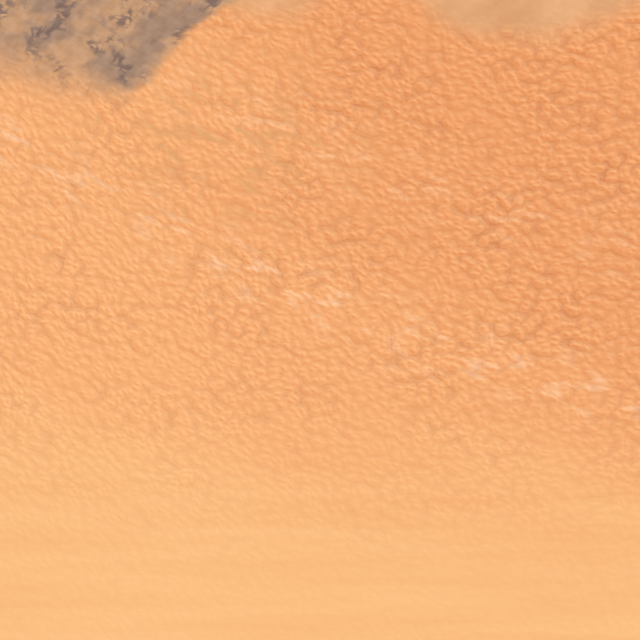
Reproduce this texture procedurally as a WebGL 1 fragment shader.

```glsl
precision highp float;
uniform vec2 u_resolution;

const vec3 PALE_SAND = vec3(0.988, 0.75, 0.51);
const vec3 WARM_SAND = vec3(0.972, 0.693, 0.466);
const vec3 DEEP_SAND = vec3(0.94, 0.636, 0.418);
const vec3 BRIGHT_SAND = vec3(1.0, 0.80, 0.64);
const vec3 DUSTY_FLAT = vec3(0.89, 0.675, 0.49);
const vec3 HOLLOW = vec3(0.87, 0.64, 0.43);
const vec3 TAN_ROCK = vec3(0.78, 0.61, 0.47);
const vec3 GREY_ROCK = vec3(0.65, 0.53, 0.45);
const vec3 DARK_ROCK = vec3(0.45, 0.38, 0.37);

vec2 hash2(vec2 p) {
  vec2 q = vec2(dot(p, vec2(127.1, 311.7)), dot(p, vec2(269.5, 183.3)));
  return fract(sin(q) * 43758.55);
}

// Layered, rotated sines, roughly -1 to 1
float waves(vec2 p) {
  float sum = 0.0;
  float gain = 0.5;
  for (int i = 0; i < 5; i++) {
    sum += gain * sin(p.x + 1.6 * sin(p.y * 0.8 + float(i)));
    p = mat2(1.35, 1.15, -1.15, 1.35) * p + 2.3;
    gain *= 0.6;
  }
  return sum;
}

// Distance to the nearest cell point, with rounded creases
float cells(vec2 p) {
  vec2 id = floor(p);
  vec2 f = p - id;
  float sum = 0.0;
  for (int y = -1; y <= 1; y++) {
    for (int x = -1; x <= 1; x++) {
      vec2 o = vec2(float(x), float(y));
      sum += exp(-13.0 * length(o + hash2(id + o) - f));
    }
  }
  return -log(sum + 0.00001) / 13.0;
}

// Coordinates along and across the curving dune ridges
vec2 windFlow(vec2 p) {
  return vec2(p.x - 0.35 * p.y, p.y + 0.62 * p.x - 0.2 * p.x * p.x);
}

float duneHeight(vec2 p, float scale) {
  vec2 warp = vec2(waves(p * 38.0), waves(p.yx * 43.0 + 7.0));
  return cells(windFlow(p + 0.006 * warp) * vec2(54.0, 80.0) * scale);
}

vec3 sandColor(vec2 p) {
  float broad = waves(windFlow(p) * vec2(5.0, 13.0));
  float rise = p.y + 0.12 * (p.x - 0.5) + 0.05 * broad;
  vec3 sand = mix(PALE_SAND, WARM_SAND, smoothstep(0.08, 0.42, rise));
  float depth = smoothstep(0.42, 1.02, 0.7 * p.x + 0.55 * p.y + 0.1 * broad);
  return mix(sand, DEEP_SAND, depth * smoothstep(0.2, 0.5, p.y));
}

// Pale wisps inside a band of the flow
float wisps(vec2 flow, float center, float width) {
  float band = (flow.y - center) / width;
  float streak = waves(flow * vec2(42.0, 125.0) + center * 9.0);
  return exp(-band * band) * smoothstep(0.1, 0.95, streak);
}

vec3 rockColor(vec2 p) {
  float patches = waves(p * vec2(34.0, 46.0));
  float crags = cells(p * vec2(75.0, 95.0) + 1.2 * patches);
  vec3 rock = mix(TAN_ROCK, GREY_ROCK, smoothstep(-0.4, 0.5, patches));
  float shade = smoothstep(0.15, 0.6, crags) * smoothstep(0.0, 0.8, waves(p * 58.0 + 3.0));
  return mix(rock, DARK_ROCK, 0.75 * shade) + 0.03 * waves(p * 170.0);
}

void main() {
  vec2 p = gl_FragCoord.xy / u_resolution;
  vec2 flow = windFlow(p);
  vec3 color = sandColor(p);

  // Pale wind streaks
  float bright = wisps(flow, 0.79, 0.05) + 0.5 * wisps(flow, 1.03, 0.06);
  color = mix(color, BRIGHT_SAND, 0.6 * bright);

  // Dusty flats along the top
  float ragged = waves(p * vec2(22.0, 30.0));
  float rightFlat = p.y - 0.925 - 2.3 * (p.x - 0.82) * (p.x - 0.82) + 0.014 * ragged;
  float leftFlat = p.y - 0.97 - 4.0 * (p.x - 0.42) * (p.x - 0.42) + 0.012 * ragged;
  float flats = smoothstep(-0.02, 0.045, max(rightFlat, leftFlat));
  vec3 dust = DUSTY_FLAT + 0.04 * waves(vec2(p.x + p.y, p.y - p.x) * vec2(14.0, 32.0));
  color = mix(color, dust, 0.85 * flats);

  // Lit dunes, fading into the smooth plain
  float height = duneHeight(p, 1.0);
  float patchy = waves(flow * vec2(17.0, 29.0) + 4.0);
  float strength = smoothstep(0.06, 0.52, p.y) * mix(0.8, 1.1, p.x);
  strength = (0.15 + strength) * (1.0 - 0.85 * flats) * (1.0 + 0.2 * patchy);
  float shading = height - duneHeight(p + vec2(-0.0026, -0.0032), 1.0);
  shading += 0.3 * (duneHeight(p + 0.37, 1.7) - duneHeight(p + vec2(0.3685, 0.3682), 1.7));
  color += 0.13 * strength * shading * vec3(0.75, 1.0, 0.95);

  // Thin creases and dusty hollows between dunes
  float crease = smoothstep(0.38, 0.6, height) * (0.65 + 0.35 * patchy);
  color -= strength * (0.055 * crease - 0.008) * vec3(1.0, 0.9, 0.55);
  vec2 away = (p - vec2(0.34, 0.78)) / vec2(0.2, 0.14);
  float hollow = smoothstep(0.0, 0.8, waves(flow * vec2(38.0, 110.0) + 1.7));
  color = mix(color, HOLLOW, 0.6 * hollow * exp(-dot(away, away)));

  // Faint level streaks on the plain
  float plain = 1.0 - smoothstep(0.15, 0.5, p.y);
  color += 0.012 * plain * waves(vec2(p.x * 6.0, p.y * 90.0)) * vec3(0.5, 1.0, 1.2);

  // Rocky corner under drifting sand
  float foot = max(0.91 - 0.33 * p.x, 0.845 + 0.94 * (p.x - 0.195));
  float softness = mix(0.06, 0.014, smoothstep(0.1, 0.25, p.x));
  float rocky = smoothstep(-softness, softness, p.y - foot + 0.016 * ragged);
  color = mix(color, rockColor(p), 0.95 * rocky);

  gl_FragColor = vec4(clamp(color, 0.0, 1.0), 1.0);
}
```
